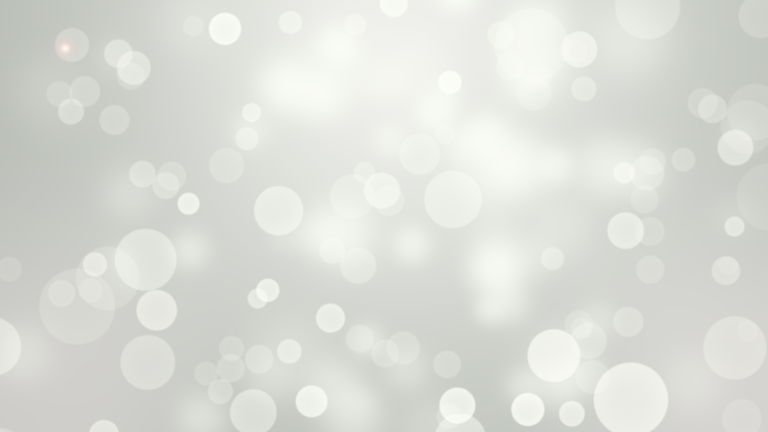
This background is drawn by a WebGL 2 fragment shader. Its source:

```glsl
#version 300 es
precision highp float;
// Pale grey-green backdrop with soft white glows and translucent bokeh discs.

uniform vec2 u_resolution;
out vec4 fragColor;

// Four random values from one number, without sine.
vec4 hash4(float n) {
    vec4 p = fract(vec4(n) * vec4(0.1031, 0.1030, 0.0973, 0.1099));
    p += dot(p, p.wzxy + 33.33);
    return fract((p.xxyz + p.yzzw) * p.zywx);
}

// Strength of the light that falls from the top centre.
float lightAt(vec2 p, float aspect) {
    vec2 q = (p - vec2(0.51 * aspect, 0.92)) / vec2(0.66, 0.78);
    return exp(-dot(q, q));
}

vec3 backdrop(vec2 p, float aspect) {
    float light = lightAt(p, aspect);
    float side = abs(p.x / aspect - 0.5) * 2.0;
    float corner = smoothstep(0.2, 0.9, side) * smoothstep(0.75, 0.1, p.y);
    float grey = 0.715 + 0.205 * light + 0.075 * corner + 0.025 * p.x / aspect;
    vec3 green = vec3(-0.008, 0.008, -0.018);
    vec3 warm = vec3(0.008, 0.003, -0.010);
    return grey + mix(green, warm, max(corner, light * light * 0.7));
}

void main() {
    float aspect = u_resolution.x / u_resolution.y;
    vec2 p = gl_FragCoord.xy / u_resolution.y;
    float pixel = 1.0 / u_resolution.y;
    vec3 white = vec3(0.99, 1.0, 0.972);
    vec3 color = backdrop(p, aspect);

    // Blurred glows, denser and brighter toward the light.
    for (int i = 0; i < 64; i++) {
        vec4 h = hash4(float(i) + 11.0);
        vec4 k = hash4(float(i) + 271.0);
        vec2 center = vec2(mix(h.x, k.x, 0.4) * 1.2 - 0.1, 1.02 - 1.02 * pow(h.y, 1.15));
        center.x *= aspect;
        float radius = 0.035 + 0.06 * h.z * h.z + 0.015 * k.y;
        float strength = (0.2 + 0.55 * h.w) * (0.4 + 0.75 * lightAt(center, aspect));
        float d = length(p - center) / radius;
        color = mix(color, white, strength * exp(-pow(d, 2.4)));
    }

    // Crisp discs, mostly small, fainter toward the sides.
    for (int i = 0; i < 104; i++) {
        vec4 h = hash4(float(i) + 613.0);
        vec4 k = hash4(float(i) + 907.0);
        vec2 spread = fract(float(i) * vec2(0.7549, 0.5698) + 0.22 * h.xy);
        vec2 center = (spread * 1.06 - 0.03) * vec2(aspect, 1.0);
        float radius = 0.021 + 0.025 * h.z + 0.042 * pow(h.z, 7.0);
        float side = abs(spread.x - 0.5) * 2.0;
        float opacity = mix(0.22, 0.9, h.w * h.w) * mix(1.0, 0.5, side * side);
        float d = length(p - center);
        float edge = max(0.003, pixel);
        float disc = 1.0 - smoothstep(radius - edge, radius + edge, d);
        float shade = 0.86 + 0.14 * smoothstep(0.3, 1.0, d / radius);
        vec3 tint = mix(white, vec3(0.98, 0.97, 0.94), 0.5 * k.x * side);
        color = mix(color, tint, opacity * disc * shade);
    }

    // One small rosy sparkle near the upper left.
    float sparkle = length(p - vec2(0.085 * aspect, 0.888));
    color = mix(color, vec3(0.95, 0.83, 0.81), 0.6 * exp(-pow(sparkle / 0.022, 2.0)));
    color = mix(color, vec3(1.0, 0.97, 0.95), exp(-pow(sparkle / 0.009, 2.0)));

    fragColor = vec4(clamp(color, 0.0, 1.0), 1.0);
}
```
